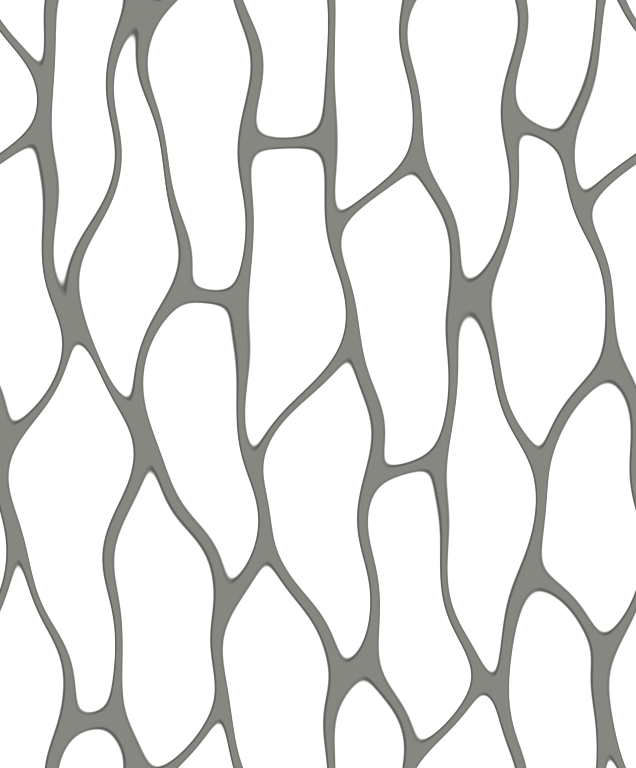
Give the GLSL for this pattern, as a Shadertoy shader.

```glsl
// Tileable net of tall, lens-shaped openings between smooth grey strands.

const float TAU = 6.2831853;
const vec2 CELLS = vec2(5.0, 2.0);   // columns and staggered row pairs per tile

vec2 hash22(vec2 p) {
    vec3 a = fract(p.xyx * vec3(0.1031, 0.1030, 0.0973));
    a += dot(a, a.yzx + 33.33);
    return fract((a.xx + a.yz) * a.zy);
}

// Jittered seed of a staggered lattice; the id wraps so that the tile repeats.
vec2 seedAt(vec2 id) {
    vec2 wrapped = mod(id, vec2(CELLS.x, CELLS.y * 2.0));
    vec2 jitter = (hash22(wrapped + 7.0) - 0.5) * 0.42;
    float stagger = 0.25 + 0.5 * mod(wrapped.y, 2.0);
    return vec2(id.x + stagger, (id.y + 0.5) * 0.5) + jitter;
}

// Periodic bending that turns straight cell walls into flowing curves.
vec2 bend(vec2 uv) {
    float sway = 0.015 * sin(TAU * (3.0 * uv.y + 2.0 * uv.x) + 0.6)
               + 0.006 * sin(TAU * (5.0 * uv.y - 3.0 * uv.x) + 2.1);
    float lift = 0.012 * sin(TAU * (2.0 * uv.x - uv.y) + 1.3);
    return uv + vec2(sway, lift);
}

// Rounded distance to the cell wall (z) and its outward direction (xy).
vec3 cellWall(vec2 q, vec2 unit, float rounding) {
    vec2 base = floor(q * vec2(1.0, 2.0));

    // Nearest seed
    vec2 home = vec2(0.0);
    float nearest = 1e3;
    for (int j = -3; j <= 3; j++)
    for (int i = -2; i <= 2; i++) {
        vec2 s = seedAt(base + vec2(i, j));
        float dist = dot(s - q, s - q);
        if (dist < nearest) { nearest = dist; home = s; }
    }

    // Smooth minimum over the walls shared with all neighbours
    float sum = 1e-20;
    vec2 outward = vec2(0.0);
    for (int j = -3; j <= 3; j++)
    for (int i = -2; i <= 2; i++) {
        vec2 s = seedAt(base + vec2(i, j));
        vec2 across = s - home;
        if (dot(across, across) < 1e-5) continue;
        vec2 slope = across / unit;
        float d = dot(0.5 * (s + home) - q, across) / length(slope);
        float weight = exp(-d / rounding);
        sum += weight;
        outward += weight * normalize(slope);
    }
    return vec3(outward / sum, -rounding * log(sum));
}

void mainImage(out vec4 fragColor, in vec2 fragCoord) {
    vec2 uv = fragCoord / iResolution.xy;
    float aspect = iResolution.y / iResolution.x;
    vec2 unit = vec2(1.0, aspect) / CELLS;   // lattice step in canvas widths
    float soft = 0.75 / iResolution.x;

    vec3 wall = cellWall(bend(uv) * CELLS, unit, 0.0122);

    // Strand thickness drifts gently across the tile
    float drift = sin(TAU * (2.0 * uv.x + uv.y)) * sin(TAU * (uv.x - 2.0 * uv.y) + 1.0);
    float halfWidth = 0.0074 * (1.0 + 0.25 * drift);
    float edge = wall.z - halfWidth;

    // Grey body with a thin dark rim, stronger on the left side of each strand
    vec3 body = vec3(0.52, 0.53, 0.50);
    vec3 rim = vec3(0.37, 0.38, 0.36);
    float side = mix(0.35, 1.0, smoothstep(-0.3, 0.3, wall.x));
    float rimMask = smoothstep(-0.0040, -0.0018, edge) * side;
    vec3 strand = mix(body, rim, rimMask);

    vec3 color = mix(strand, vec3(1.0), smoothstep(-soft, soft, edge));
    fragColor = vec4(color, 1.0);
}
```
